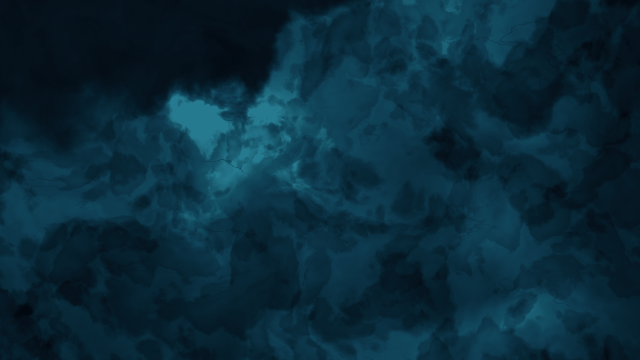
Give the GLSL for this texture, as a Shadertoy shader.

```glsl
// Dark teal storm clouds with a pale break of light below a black bank.

const mat2 OCTAVE_TURN = mat2(1.6, 1.2, -1.2, 1.6);
const float MID_TONE = 1.95;
const float CONTRAST = 1.4;

vec2 gradientAt(vec2 cell) {
    float h = fract(sin(dot(cell, vec2(127.1, 311.7))) * 43758.5);
    return vec2(cos(h * 6.2832), sin(h * 6.2832));
}

float gradientNoise(vec2 p) {
    vec2 i = floor(p), f = fract(p);
    vec2 u = f * f * f * (f * (f * 6.0 - 15.0) + 10.0);
    vec2 e = vec2(1.0, 0.0);
    float a = dot(gradientAt(i), f);
    float b = dot(gradientAt(i + e.xy), f - e.xy);
    float c = dot(gradientAt(i + e.yx), f - e.yx);
    float d = dot(gradientAt(i + e.xx), f - e.xx);
    return mix(mix(a, b, u.x), mix(c, d, u.x), u.y);
}

// Smooth fractal noise, centred on zero
float fbm(vec2 p, int octaves) {
    float sum = 0.0, amp = 1.0;
    for (int i = 0; i < octaves; i++) {
        sum += amp * gradientNoise(p);
        p = OCTAVE_TURN * p + 7.3;
        amp *= 0.5;
    }
    return sum;
}

// Rounded lobes with creases between them, centred on zero
float billow(vec2 p, int octaves) {
    float sum = 0.0, amp = 1.0;
    for (int i = 0; i < octaves; i++) {
        sum += amp * (2.0 * abs(gradientNoise(p)) - 0.4);
        p = OCTAVE_TURN * p + 3.7;
        amp *= 0.5;
    }
    return sum;
}

float glow(vec2 p, vec2 centre, vec2 radius) {
    vec2 d = (p - centre) / radius;
    return exp(-dot(d, d));
}

// Broad light and shade over the sky
float skyLight(vec2 p) {
    float light = 2.4;
    light += 2.1 * glow(p, vec2(0.67, 0.60), vec2(0.20, 0.18));
    light += 0.8 * glow(p, vec2(1.20, 0.92), vec2(0.32, 0.24));
    light += 0.9 * glow(p, vec2(0.55, 0.34), vec2(0.09, 0.15));
    light += 0.9 * glow(p, vec2(1.34, 0.36), vec2(0.13, 0.09));
    light += 1.0 * glow(p, vec2(1.40, 0.08), vec2(0.18, 0.08));
    light += 0.5 * glow(p, vec2(0.88, 0.38), vec2(0.20, 0.14));
    light -= 0.9 * glow(p, vec2(1.13, 0.50), vec2(0.22, 0.16));
    light -= 0.9 * glow(p, vec2(1.24, 0.19), vec2(0.16, 0.10));
    light -= 1.3 * glow(p, vec2(0.05, 0.00), vec2(0.50, 0.32));
    light -= 1.5 * smoothstep(1.40, 1.80, p.x);
    return light;
}

// Cloud face: crisp at its outline, fading inward
float puffShade(vec2 p, float scale, float seed) {
    vec2 q = p * scale + seed;
    float d = 0.8 * fbm(q, 3) + 0.4 * billow(q * 1.7, 6);
    return smoothstep(-0.03, 0.12, d) * exp(-1.6 * max(d, 0.0));
}

// Overhanging bank at the upper left with a ragged lower edge
float darkBank(vec2 p) {
    float edge = 0.70 - 0.07 * smoothstep(0.35, 0.0, p.x)
               + 0.27 * smoothstep(0.68, 0.84, p.x)
               + 0.12 * smoothstep(0.95, 1.15, p.x);
    float ragged = 0.09 * billow(p * 4.0 + 2.0, 6) + 0.05 * fbm(p * 6.0, 5);
    float softness = mix(0.14, 0.045, smoothstep(0.1, 0.5, p.x));
    return smoothstep(-softness, softness, p.y - edge + ragged);
}

// Sparse thin fissures, mostly horizontal
float fissures(vec2 p) {
    float line = abs(fbm(p * vec2(3.0, 6.0) + 21.0, 5));
    float patches = smoothstep(0.12, 0.4, fbm(p * 4.0 + 33.0, 2));
    return patches * smoothstep(0.035, 0.0, line);
}

vec3 palette(float tone) {
    vec3 shades[7] = vec3[7](
        vec3(0.005, 0.03, 0.06), vec3(0.02, 0.07, 0.11),
        vec3(0.02, 0.11, 0.16), vec3(0.03, 0.16, 0.22),
        vec3(0.05, 0.22, 0.30), vec3(0.07, 0.30, 0.38),
        vec3(0.15, 0.48, 0.56));
    float t = clamp(tone + 1.0, 0.0, 5.999);
    int i = int(t);
    return mix(shades[i], shades[i + 1], fract(t));
}

void mainImage(out vec4 fragColor, in vec2 fragCoord) {
    vec2 p = fragCoord / iResolution.y;
    p.x += 0.889 - 0.5 * iResolution.x / iResolution.y;
    vec2 warp = vec2(fbm(p * 3.0 + 11.0, 5), fbm(p * 3.0 + 47.0, 5));
    float tone = skyLight(p + 0.11 * warp);

    // Overlapping puffs, from large to small
    for (int i = 0; i < 3; i++) {
        float layer = float(i);
        float strength = 1.05 - 0.2 * layer;
        tone -= strength * puffShade(p + 0.04 * warp, 2.0 + 1.4 * layer, 5.0 + 13.0 * layer);
    }

    // Wisps, fissures and the foreground bank
    float wisps = fbm(p * 7.0 + 1.5 * warp, 6);
    tone += 0.55 * fbm(p * 2.5 + warp + 60.0, 4) + 0.45 * wisps + 0.5;
    tone -= 0.4 * fissures(p);
    tone = MID_TONE + CONTRAST * (tone - MID_TONE);
    float bankTone = -0.2 + 1.0 * fbm(p * 4.0 + warp, 5);
    tone = mix(tone, bankTone, 0.96 * darkBank(p + 0.04 * warp));

    fragColor = vec4(palette(tone), 1.0);
}
```
